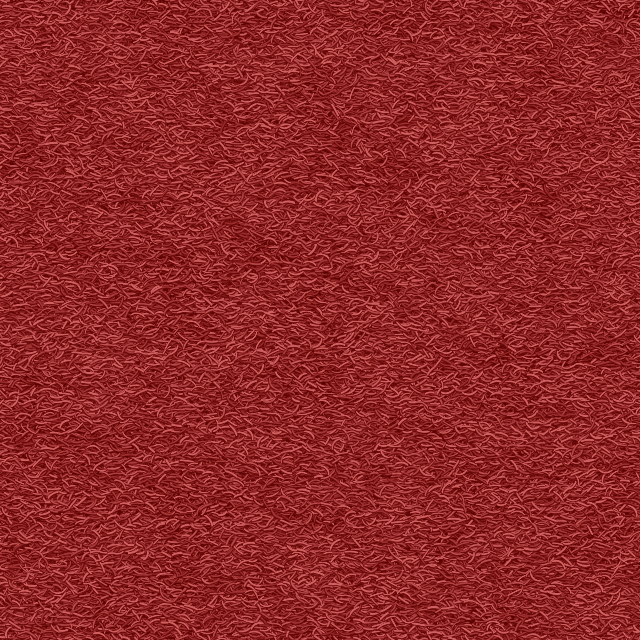
This texture is drawn by a three.js fragment shader. Its source:

```glsl
// Dense red pile of short, bent fibres lying mostly sideways and lit from above.
varying vec2 vUv;

const vec3 DEEP_RED = vec3(0.35, 0.00, 0.00);
const vec3 MID_RED = vec3(0.53, 0.11, 0.11);
const vec3 PALE_RED = vec3(0.81, 0.38, 0.38);

const int LAYERS = 8;
const float CELL = 0.0125;                       // one fibre per cell and layer
const vec2 HALF_LENGTH = vec2(0.0045, 0.0095);   // shortest, longest
const vec2 HALF_WIDTH = vec2(0.0015, 0.0023);    // thinnest, thickest
const float ANGLE_SPREAD = 1.25;                 // radians either side of level
const float BEND = 45.0;
const vec2 FIBRE_LIGHT = vec2(0.55, 1.18);       // dullest, brightest
const float BOTTOM_LIGHT = 0.45;                 // light reaching the lowest layer
const float EDGE_LIGHT = 0.2;
const float SHADOW = 0.5;
const float SHADOW_DROP = 0.0009;
const float SHADOW_BLUR = 0.0014;
const float SOFTNESS = 0.0008;
const float PATCH_AMOUNT = 0.12;
const float GRAIN_AMOUNT = 0.14;

vec4 hash4(vec2 p) {
  vec4 q = fract(p.xyxy * vec4(0.1031, 0.1030, 0.0973, 0.1099));
  q += dot(q, q.wzxy + 33.33);
  return fract((q.xxyz + q.yzzw) * q.zywx);
}

float gradientDot(vec2 corner, vec2 offset) {
  return dot(hash4(corner + 7.0).xy * 2.0 - 1.0, offset);
}

float gradientNoise(vec2 p) {
  vec2 i = floor(p);
  vec2 f = p - i;
  vec2 u = f * f * f * (f * (f * 6.0 - 15.0) + 10.0);
  vec2 e = vec2(1.0, 0.0);
  float low = mix(gradientDot(i, f), gradientDot(i + e, f - e), u.x);
  float high = mix(gradientDot(i + e.yx, f - e.yx), gradientDot(i + 1.0, f - 1.0), u.x);
  return mix(low, high, u.y);
}

// Position along and across a bent fibre.
vec2 fibreSpace(vec2 p, vec2 along, float bend) {
  vec2 q = vec2(dot(p, along), dot(p, vec2(-along.y, along.x)));
  q.y -= bend * q.x * q.x;
  return q;
}

float fibreDistance(vec2 q, float halfLength, float halfWidth) {
  return length(vec2(max(abs(q.x) - halfLength, 0.0), q.y)) - halfWidth;
}

// Lays one fibre and its shadow over the tone so far.
float layFibre(float tone, vec2 p, vec2 id, float layerLight) {
  vec4 a = hash4(id);
  vec4 b = hash4(id + 191.7);
  vec2 centre = mix(vec2(0.1), vec2(0.9), a.xy) * CELL;
  float angle = (a.z + a.w - 1.0) * ANGLE_SPREAD;
  vec2 along = vec2(cos(angle), sin(angle));
  float halfLength = mix(HALF_LENGTH.x, HALF_LENGTH.y, b.x);
  float halfWidth = mix(HALF_WIDTH.x, HALF_WIDTH.y, b.y);
  float bend = (b.z * 2.0 - 1.0) * BEND;

  vec2 fromCentre = p - centre;
  vec2 q = fibreSpace(fromCentre, along, bend);
  vec2 below = fibreSpace(fromCentre + vec2(0.0, SHADOW_DROP), along, bend);
  float shade = 1.0 - smoothstep(-SHADOW_BLUR, SHADOW_BLUR,
    fibreDistance(below, halfLength, halfWidth));
  tone *= 1.0 - SHADOW * shade;

  // The lit crest sits a little above the fibre's middle line.
  float across = q.y / halfWidth - 0.25;
  float crest = clamp(1.0 - across * across, 0.0, 1.0);
  float light = mix(FIBRE_LIGHT.x, FIBRE_LIGHT.y, b.w) * layerLight;
  float cover = 1.0 - smoothstep(-SOFTNESS, SOFTNESS,
    fibreDistance(q, halfLength, halfWidth));
  return mix(tone, light * mix(EDGE_LIGHT, 1.0, crest), cover);
}

float pileTone(vec2 uv) {
  float tone = 0.08;
  for (int k = 0; k < LAYERS; k++) {
    float depth = float(k) / float(LAYERS - 1);
    float layerLight = mix(BOTTOM_LIGHT, 1.0, depth);
    vec2 layerOffset = hash4(vec2(float(k) + 3.0, 51.0)).xy * CELL;
    vec2 p = uv + layerOffset;
    vec2 cell = floor(p / CELL);
    for (int j = -1; j <= 1; j++) {
      for (int i = -1; i <= 1; i++) {
        vec2 id = cell + vec2(float(i), float(j));
        tone = layFibre(tone, p - id * CELL, id + float(k) * 113.0, layerLight);
      }
    }
  }
  return tone;
}

void main() {
  float tone = pileTone(vUv);

  // Broad worn patches and fine grain
  tone += PATCH_AMOUNT * gradientNoise(vUv * vec2(9.0, 17.0));
  tone += GRAIN_AMOUNT * gradientNoise(vUv * vec2(190.0, 310.0));
  tone = clamp(tone, 0.0, 1.0);

  vec3 colour = mix(DEEP_RED, MID_RED, smoothstep(0.0, 1.0, tone * 1.25 + 0.0));
  colour = mix(DEEP_RED, MID_RED, min(tone / 0.4, 1.0));
  colour = mix(colour, PALE_RED, max(tone - 0.4, 0.0) / 0.6);
  gl_FragColor = vec4(colour, 1.0);
}
```
